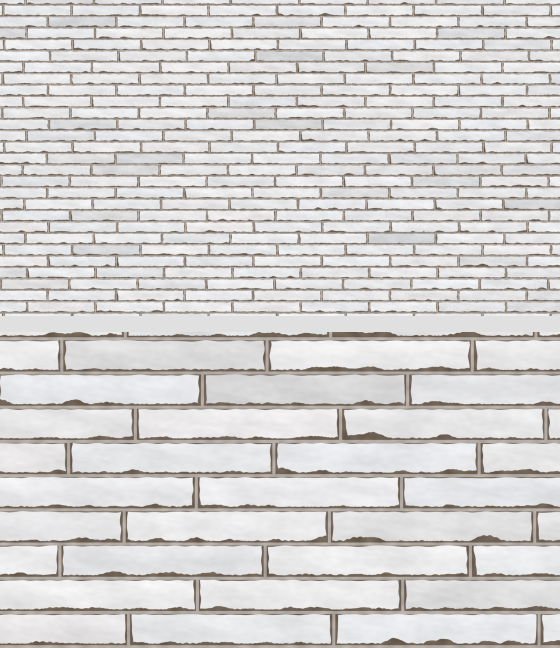
Top: the whole. Bottom: its middle third, enlarged.
A WebGL 2 fragment shader for this texture:

```glsl
#version 300 es
precision highp float;
// Whitewashed long-format brick wall in third bond, with ragged brown mortar joints.

uniform vec2 u_resolution;
out vec4 fragColor;

#define ROWS 27.71         // courses per canvas height
#define BRICK_LENGTH 6.0   // brick length in course heights
#define ORIGIN vec2(0.19, 0.436)
#define ROW_JITTER 0.4     // random sideways shift of a course
#define BED_INSET 0.085    // joint below a brick
#define TOP_INSET 0.06     // joint above a brick
#define SIDE_INSET 0.10    // joint beside a brick
#define CORE 0.045         // half width of the pale mortar core
#define CHIP 0.20          // depth of broken lower edges
#define GRAIN 0.055        // contrast of the brick face
#define SAMPLES 3          // antialiasing grid per axis

const vec3 WHITE = vec3(0.932, 0.932, 0.938);
const vec3 MORTAR = vec3(0.70, 0.67, 0.645);
const vec3 SHADOW = vec3(0.43, 0.38, 0.33);

float hash(vec2 p) {
    vec3 h = fract(p.xyx * 0.1031);
    h += dot(h, h.yzx + 33.33);
    return fract((h.x + h.y) * h.z);
}

float corner(vec2 cell, vec2 offset) {
    float angle = 6.2832 * hash(cell);
    return dot(vec2(cos(angle), sin(angle)), offset);
}

float gradientNoise(vec2 p) {
    vec2 i = floor(p), f = p - i;
    vec2 w = f * f * f * (f * (f * 6.0 - 15.0) + 10.0);
    vec2 e = vec2(1.0, 0.0);
    return mix(mix(corner(i, f), corner(i + e, f - e), w.x),
               mix(corner(i + e.yx, f - e.yx), corner(i + 1.0, f - 1.0), w.x), w.y);
}

float fbm(vec2 p) {
    float sum = 0.0, amplitude = 1.0;
    for (int i = 0; i < 4; i++) {
        sum += amplitude * gradientNoise(p);
        p = mat2(1.6, 1.2, -1.2, 1.6) * p + 7.3;
        amplitude *= 0.55;
    }
    return sum;
}

// Face colour: a tone for each brick, a slight tint and rough plaster grain
vec3 brickFace(vec2 p, vec2 q, vec2 id) {
    float tone = -0.035 * hash(id + 11.0) - 0.065 * smoothstep(0.78, 1.0, hash(id + 23.0));
    float tint = 0.012 * (hash(id + 37.0) - 0.5);
    vec2 sheared = vec2(p.x * 0.55 + p.y * 0.5, p.y * 1.5) + 19.0 * hash(id);
    float grain = GRAIN * fbm(sheared) + 0.02 * gradientNoise(p * vec2(4.0, 7.0));
    float rim = 0.02 * smoothstep(0.4, 0.9, q.y);
    return WHITE + tone + grain + rim - 0.01 + tint * vec3(1.0, -0.3, -1.0);
}

vec3 wall(vec2 p, float pixel) {
    // Courses count from the top; each shifts by a third of a brick
    vec2 s = vec2(p.x, ROWS - p.y) - ORIGIN;
    float row = floor(s.y);
    float u = s.x + 2.0 * row + ROW_JITTER * (hash(vec2(row, 5.0)) - 0.5);
    vec2 id = vec2(floor(u / BRICK_LENGTH), row);
    vec2 q = vec2(u - id.x * BRICK_LENGTH, 1.0 - fract(s.y));

    // Uneven outline: chipped bed, wavy top, ends that sometimes taper
    float seed = 60.0 * hash(id + 3.0);
    float chips = max(0.0, gradientNoise(vec2(u * 1.4, seed)) + 0.06) * CHIP;
    chips *= mix(0.5, 1.5, hash(id + 41.0));
    chips += 0.07 * abs(gradientNoise(vec2(u * 5.0, seed + 9.5)));
    float bed = BED_INSET + chips;
    float top = TOP_INSET + 0.04 * gradientNoise(vec2(u * 2.5, seed + 4.5));
    float wobble = 0.06 * gradientNoise(vec2(q.y * 3.0, seed + 2.5));
    float taper = 0.14 * pow(hash(id + 53.0), 5.0) * (1.0 - q.y);
    vec2 ends = SIDE_INSET + vec2(wobble + taper, -wobble);

    float outside = max(max(bed - q.y, top - 1.0 + q.y),
                        max(ends.x - q.x, ends.y - BRICK_LENGTH + q.x));
    float edge = min(min(q.y, 1.0 - q.y), min(q.x, BRICK_LENGTH - q.x));

    // Pale mortar core with dark recesses along the bricks
    float core = 1.0 - smoothstep(CORE - pixel * 0.3, CORE + pixel * 0.3, edge);
    vec3 joint = mix(SHADOW, MORTAR, core);
    joint += 0.10 * gradientNoise(p * 3.0);
    float face = 1.0 - smoothstep(-pixel * 0.4, pixel * 0.4, outside);
    return mix(joint, brickFace(p, q, id), face);
}

void main() {
    float pixel = ROWS / u_resolution.y;
    vec3 color = vec3(0.0);
    for (int j = 0; j < SAMPLES; j++) {
        for (int i = 0; i < SAMPLES; i++) {
            vec2 shift = (vec2(i, j) + 0.5) / float(SAMPLES) - 0.5;
            color += wall((gl_FragCoord.xy + shift) * pixel, pixel);
        }
    }
    fragColor = vec4(color / float(SAMPLES * SAMPLES), 1.0);
}
```
